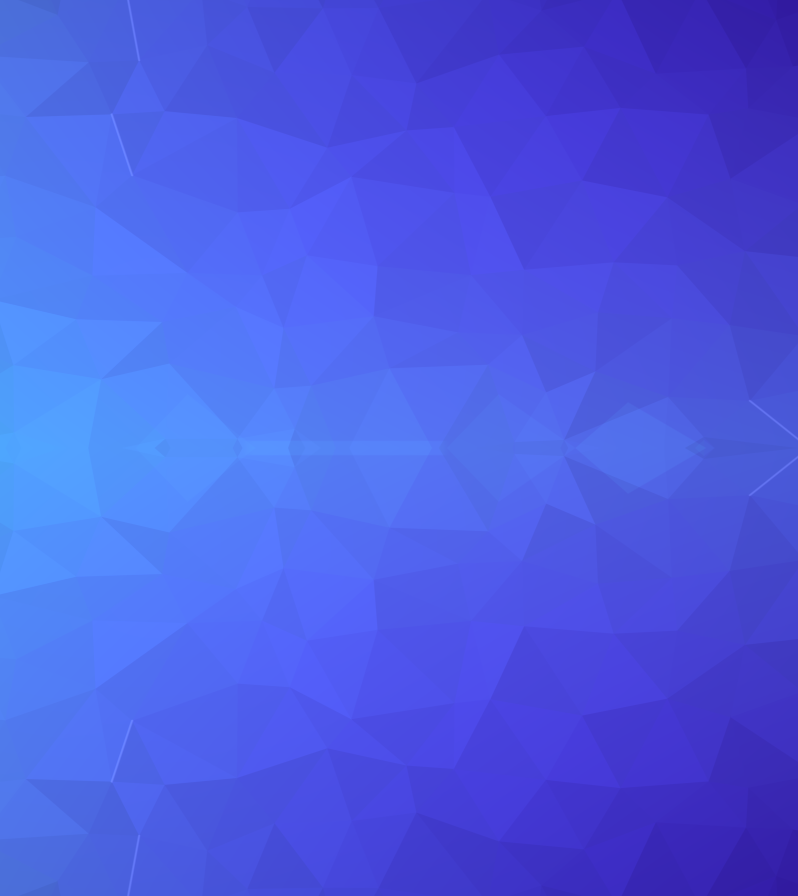
A Shadertoy shader for this background:

```glsl
// Low-poly backdrop: pale facets over a cyan-to-indigo gradient, mirrored
// about the horizontal midline. A jittered, staggered lattice is split into
// triangles; each takes its colour from the gradient at its own centroid.

const vec2  GRID = vec2(11.0, 7.0);     // cells across, cells per half height
const float JITTER = 0.64;              // full range of vertex displacement
const float FLATNESS = 0.65;            // 0 = smooth gradient, 1 = flat facets
const float TONE_RANGE = 0.035;         // random brightness spread of facets
const float HAIRLINE_SHARE = 0.06;      // share of diagonals that catch light
const float HAIRLINE_WIDTH = 0.0008;    // in canvas heights
const float HAIRLINE_GAIN = 0.10;
const vec3  LIGHT = vec3(0.15, 1.0, 0.55);  // tint of the midline highlights

// Gradient anchors: left, centre and right at midline, halfway and edge.
const vec3 MID_L  = vec3(0.30, 0.66, 0.99);
const vec3 MID_C  = vec3(0.33, 0.48, 0.94);
const vec3 MID_R  = vec3(0.28, 0.36, 0.83);
const vec3 HALF_L = vec3(0.32, 0.52, 0.96);
const vec3 HALF_C = vec3(0.31, 0.33, 0.93);
const vec3 HALF_R = vec3(0.25, 0.22, 0.76);
const vec3 EDGE_L = vec3(0.29, 0.43, 0.84);
const vec3 EDGE_C = vec3(0.25, 0.24, 0.80);
const vec3 EDGE_R = vec3(0.19, 0.10, 0.62);

float hash(vec2 p) {
    vec3 q = fract(p.xyx * vec3(0.1031, 0.1030, 0.0973));
    q += dot(q, q.yzx + 33.33);
    return fract((q.x + q.y) * q.z);
}

// Quadratic curve through three colours at t = 0, 0.5 and 1.
vec3 curve(vec3 a, vec3 b, vec3 c, float t) {
    return a * (1.0 - t) * (1.0 - 2.0 * t) + b * 4.0 * t * (1.0 - t)
         + c * t * (2.0 * t - 1.0);
}

// p.x runs left to right, p.y from the midline to the outer edge.
vec3 gradient(vec2 p) {
    p = clamp(vec2(p.x, abs(p.y)), 0.0, 1.0);
    return curve(curve(MID_L, MID_C, MID_R, p.x),
                 curve(HALF_L, HALF_C, HALF_R, p.x),
                 curve(EDGE_L, EDGE_C, EDGE_R, p.x), p.y);
}

vec2 vertex(vec2 cell) {
    vec2 offset = vec2(hash(cell + 17.3), hash(cell + 71.9)) - 0.5;
    return cell + vec2(0.5 * mod(cell.y, 2.0), 0.0) + JITTER * offset;
}

// Signed distance to the line a-b, positive on its left.
float edgeSide(vec2 p, vec2 a, vec2 b) {
    vec2 e = normalize(b - a);
    return e.x * (p.y - a.y) - e.y * (p.x - a.x);
}

// Adds one counter-clockwise triangle: rgb is weighted colour, a is coverage.
void addFacet(inout vec4 sum, vec2 p, vec2 a, vec2 b, vec2 c, float blur) {
    float d = min(edgeSide(p, a, b), min(edgeSide(p, b, c), edgeSide(p, c, a)));
    float cover = smoothstep(-blur, blur, d);
    vec2 centre = (a + b + c) / 3.0;
    vec3 colour = mix(gradient(p / GRID), gradient(centre / GRID), FLATNESS);
    colour *= 1.0 + TONE_RANGE * (hash(centre * 7.1) - 0.5) * 2.0;
    sum += vec4(colour, 1.0) * cover;
}

float segmentDistance(vec2 p, vec2 a, vec2 b) {
    vec2 e = b - a;
    return length(p - a - e * clamp(dot(p - a, e) / dot(e, e), 0.0, 1.0));
}

// Kite on the midline: shape holds left, widest and right x, and half height.
float kite(vec2 p, vec4 shape, float blur) {
    float rise = min((p.x - shape.x) / (shape.y - shape.x),
                     (shape.z - p.x) / (shape.z - shape.y));
    return smoothstep(-blur, blur, shape.w * rise - p.y);
}

void mainImage(out vec4 fragColor, in vec2 fragCoord) {
    vec2 uv = fragCoord / iResolution.xy;
    vec2 folded = vec2(uv.x, abs(uv.y * 2.0 - 1.0));
    vec2 p = folded * GRID;
    float pixel = 1.0 / iResolution.y;
    float gridScale = 2.0 * GRID.y;
    float blur = 0.7 * pixel * gridScale;

    // Facets and the few bright diagonals between them
    vec4 sum = vec4(gradient(folded), 1.0) * 0.001;
    float hairline = 0.0;
    for (int j = -1; j <= 1; j++)
    for (int i = -2; i <= 1; i++) {
        vec2 cell = floor(p) + vec2(i, j);
        vec2 a = vertex(cell), b = vertex(cell + vec2(1, 0));
        vec2 c = vertex(cell + vec2(1, 1)), d = vertex(cell + vec2(0, 1));
        bool splitAC = distance(a, c) < distance(b, d);
        vec2 start = splitAC ? a : b, end = splitAC ? c : d;
        addFacet(sum, p, start, splitAC ? b : c, end, blur);
        addFacet(sum, p, start, end, splitAC ? d : a, blur);
        float lit = step(hash(cell + 5.7), HAIRLINE_SHARE);
        float gap = segmentDistance(p, start, end) / gridScale;
        hairline = max(hairline, lit * (1.0 - smoothstep(0.0, HAIRLINE_WIDTH + pixel, gap)));
    }
    vec3 colour = sum.rgb / sum.a + HAIRLINE_GAIN * hairline;

    // Midline highlights: kites and a slim bar
    vec2 m = vec2(uv.x, abs(uv.y - 0.5));
    float glow = 0.035 * kite(m, vec4(0.721, 0.787, 0.885, 0.051), pixel)
               + 0.020 * kite(m, vec4(0.560, 0.625, 0.721, 0.060), pixel)
               + 0.015 * kite(m, vec4(0.170, 0.235, 0.320, 0.060), pixel)
               + 0.020 * kite(m, vec4(0.871, 0.882, 0.895, 0.009), pixel);
    float bar = smoothstep(0.30, 0.32, m.x) * (1.0 - smoothstep(0.55, 0.565, m.x));
    glow += 0.030 * bar * (1.0 - smoothstep(-pixel, pixel, m.y - 0.008));
    fragColor = vec4(clamp(colour + glow * LIGHT, 0.0, 1.0), 1.0);
}
```
